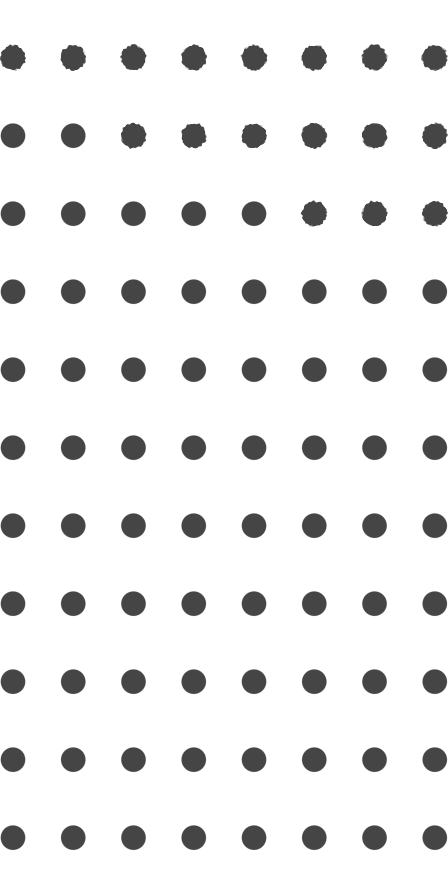
A WebGL 2 fragment shader for this pattern:

```glsl
#version 300 es
precision highp float;
// Grid of 8 by 11 charcoal dots on white, drawn as circle distances.
// Dots toward the upper right corner have ragged rims, made by
// displacing the distance with gradient noise.
uniform vec2 u_resolution;
out vec4 fragColor;

// Pseudo-random gradient for a lattice point
vec2 hashGradient(vec2 cell) {
    float angle = 6.2832 * fract(sin(dot(cell, vec2(127.1, 311.7))) * 43758.5);
    return vec2(cos(angle), sin(angle));
}

float gradientNoise(vec2 p) {
    vec2 i = floor(p), f = fract(p);
    vec2 u = f * f * f * (f * (f * 6.0 - 15.0) + 10.0);
    vec2 e = vec2(1.0, 0.0);
    float bottom = mix(dot(hashGradient(i), f),
                       dot(hashGradient(i + e.xy), f - e.xy), u.x);
    float top = mix(dot(hashGradient(i + e.yx), f - e.yx),
                    dot(hashGradient(i + e.xx), f - e.xx), u.x);
    return mix(bottom, top, u.y);
}

void main() {
    // Canvas is 1 wide and 2 high
    vec2 p = gl_FragCoord.xy / u_resolution * vec2(1.0, 2.0);
    float pixel = 1.0 / u_resolution.x;

    // Nearest dot: column from the left, row from the bottom
    vec2 firstDot = vec2(0.0290, 0.1302);
    vec2 spacing = vec2(0.1345, 0.1741);
    vec2 dotId = clamp(round((p - firstDot) / spacing), vec2(0.0), vec2(7.0, 10.0));
    float dist = length(p - firstDot - dotId * spacing) - 0.0274;

    // Ragged rims: whole top row, then three fewer columns per row down
    float rowFromTop = 10.0 - dotId.y;
    float ragged = step(3.0 * rowFromTop - 1.0, dotId.x);
    dist += ragged * (0.0045 * gradientNoise(p * 125.0) - 0.0004);

    float coverage = 1.0 - smoothstep(-0.75 * pixel, 0.75 * pixel, dist);
    vec3 charcoal = vec3(0.27);
    fragColor = vec4(mix(vec3(1.0), charcoal, coverage), 1.0);
}
```
